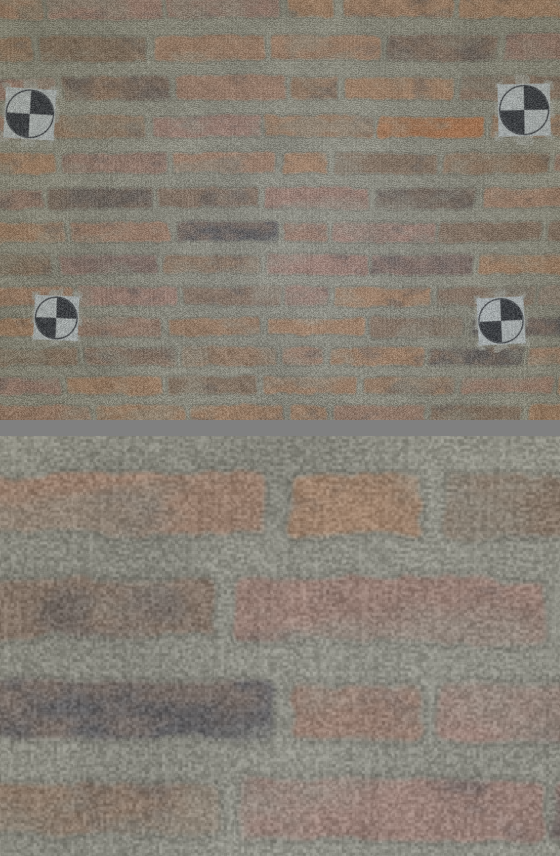
Top, the full canvas; bottom, a detail of the centre.
Reproduce this texture procedurally as a WebGL 2 fragment shader.

```glsl
#version 300 es
precision highp float;
uniform vec2 u_resolution;
out vec4 fragColor;

const vec3 MORTAR = vec3(0.525, 0.52, 0.475);
const vec3 PINK = vec3(0.56, 0.46, 0.42);
const vec3 TAN = vec3(0.59, 0.475, 0.385);
const vec3 UMBER = vec3(0.48, 0.42, 0.365);
const vec3 SLATE = vec3(0.34, 0.335, 0.34);
const vec3 ORANGE = vec3(0.63, 0.43, 0.30);
const vec3 PAPER = vec3(0.64, 0.66, 0.665);
const vec3 TAPE = vec3(0.58, 0.585, 0.56);
const vec3 INK = vec3(0.25, 0.26, 0.275);

// Row, brick index and tone: positive is sooty, negative is vivid orange
const vec3 ACCENTS[10] = vec3[10](
  vec3(1, 1, 0.6), vec3(2, -2, 0.5), vec3(3, 1, -0.9), vec3(5, -2, 0.65),
  vec3(5, 1, 0.55), vec3(6, -1, 1.0), vec3(7, 1, 0.5), vec3(7, -2, 0.35),
  vec3(9, 2, 0.9), vec3(10, 1, 0.9));

float hash(vec2 p) {
  return fract(sin(dot(p, vec2(127.1, 311.7))) * 43758.5453);
}

float noise(vec2 p) {
  vec2 i = floor(p), f = fract(p);
  f = f * f * (3.0 - 2.0 * f);
  return mix(mix(hash(i), hash(i + vec2(1, 0)), f.x),
             mix(hash(i + vec2(0, 1)), hash(i + vec2(1, 1)), f.x), f.y);
}

float fbm(vec2 p) {
  float sum = 0.0, amp = 0.5;
  for (int i = 0; i < 4; i++) {
    sum += amp * noise(p);
    p = p * 2.03 + 17.3;
    amp *= 0.5;
  }
  return sum / 0.9375;
}

float box(vec2 p, vec2 halfSize) {
  vec2 d = abs(p) - halfSize;
  return length(max(d, 0.0)) + min(max(d.x, d.y), 0.0);
}

float fill(float d, float soft) {
  return 1.0 - smoothstep(-soft, soft, d);
}

vec3 brickColor(vec2 id, vec2 p) {
  float pick = hash(id + 3.7);
  vec3 c = mix(PINK, TAN, smoothstep(0.2, 0.7, pick));
  c = mix(c, UMBER, smoothstep(0.5, 1.0, hash(id + 9.1)) * 0.9);
  float soot = fbm(p * vec2(16.0, 26.0) + id * 5.0);
  c = mix(c, SLATE, 0.4 * smoothstep(0.58, 0.8, soot));
  for (int i = 0; i < 10; i++) {
    float here = 1.0 - step(0.5, distance(id, ACCENTS[i].xy));
    float tone = ACCENTS[i].z * here;
    c = mix(c, SLATE, max(tone, 0.0) * mix(0.5, 1.0, smoothstep(0.3, 0.6, soot)));
    c = mix(c, ORANGE, max(-tone, 0.0));
  }
  return c;
}

// Courses grow thinner and bricks shorter towards the bottom
vec3 wall(vec2 p, float px) {
  float t = 1.0 - p.y;
  float course = 9.53 * t + 2.85 * t * t - 0.134 + 0.08 * (noise(p * vec2(3.0, 2.0)) - 0.5);
  float slope = 9.53 + 5.7 * t;
  float row = floor(course + 0.5);
  float even = 1.0 - mod(row, 2.0);
  float period = mix(0.284, 0.229, t);
  float u = (p.x - mix(0.63, 0.677, even) - 0.025 * (hash(vec2(row, 4.0)) - 0.5)) / period;

  // Each even course holds one short brick near the middle
  float shortLen = 0.47 * even;
  bool isShort = u >= 0.0 && u < shortLen;
  if (u >= shortLen) u -= shortLen;
  vec2 id = vec2(row, isShort ? 50.0 : floor(u));
  float len = isShort ? shortLen : 1.0;
  float along = (isShort ? u : fract(u)) - 0.5 * len;
  vec2 q = vec2(along * period, (course - row) / slope);
  float gap = mix(0.004, 0.012, hash(id + 1.3));
  float tall = mix(0.265, 0.31, hash(id + 6.2)) / slope;
  float wobble = (fbm(p * 22.0) - 0.5) * 0.012 + (noise(p * 90.0) - 0.5) * 0.004;
  float d = box(q, vec2(0.5 * len * period - gap, tall) - 0.007) - 0.007 + wobble;

  // Mortar with pits, then bricks with lime smears
  float blotch = fbm(p * 9.0 + 40.0);
  vec3 mortar = MORTAR * (0.91 + 0.18 * blotch);
  mortar *= 1.0 - 0.12 * fill(abs(d - 0.003) - 0.001, 0.004);
  vec3 brick = brickColor(id, p) * (0.9 + 0.2 * fbm(p * 38.0));
  float smear = 0.12 + 0.45 * smoothstep(0.48, 0.75, fbm(p * vec2(11.0, 20.0) + 8.0));
  return mix(mortar, mix(brick, mortar, smear), fill(d, 0.003 + px));
}

// Quartered disc on a taped square sheet
vec3 target(vec3 base, vec2 p, vec2 center, float r, float tilt, float px) {
  vec2 q = mat2(cos(tilt), sin(tilt), -sin(tilt), cos(tilt)) * (p - center);
  float torn = (noise(p * 60.0) - 0.5) * 0.012;
  float tabs = min(box(q, vec2(0.28, 1.34) * r), box(q, vec2(1.18, 0.3) * r));
  tabs = min(tabs, box(abs(q) - r, vec2(0.16 * r))) + torn;
  vec3 c = mix(base, TAPE, 0.75 * fill(tabs, 0.002 + px));
  c = mix(c, PAPER, fill(box(q, vec2(1.04 * r)), px));
  float disc = length(q) - 0.97 * r;
  float quarters = max(min(-q.x, -q.y), min(q.x, q.y));
  float ink = fill(disc, px) * smoothstep(-px, px, quarters);
  ink = max(ink, fill(abs(disc) - 0.0015, px));
  return mix(c, INK, ink);
}

void main() {
  vec2 p = gl_FragCoord.xy / u_resolution * vec2(4.0 / 3.0, 1.0);
  float px = 1.0 / u_resolution.y;
  vec3 c = wall(p, px);
  c = target(c, p, vec2(0.071, 0.729), 0.058, 0.06, px);
  c = target(c, p, vec2(1.248, 0.738), 0.060, -0.02, px);
  c = target(c, p, vec2(0.134, 0.243), 0.051, 0.04, px);
  c = target(c, p, vec2(1.193, 0.236), 0.054, -0.05, px);

  // Cool light low in the middle, warm dim corners
  float glow = exp(-2.2 * dot(p - vec2(0.72, 0.4), p - vec2(0.72, 0.4)));
  c *= mix(vec3(0.91, 0.9, 0.85), vec3(1.05, 1.06, 1.09), glow);

  // Fine grain
  float grain = noise(p * 430.0) + 0.6 * hash(floor(p * 384.0)) - 0.8;
  c += 0.13 * grain;
  fragColor = vec4(clamp(c, 0.0, 1.0), 1.0);
}
```
